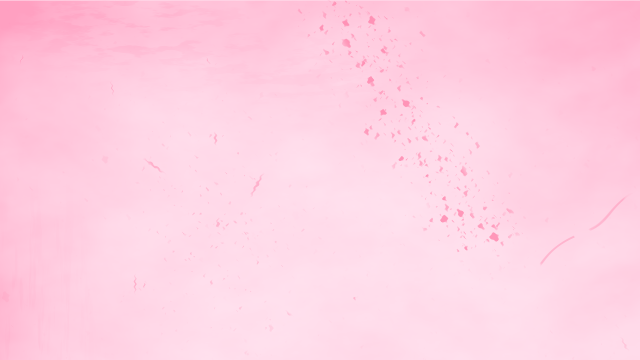
Write a Shadertoy shader that draws this texture.

```glsl
const vec3 PALE = vec3(1.0, 0.872, 0.926);
const vec3 ROSE = vec3(1.0, 0.65, 0.773);
const vec3 SPECK = vec3(1.0, 0.50, 0.66);

vec2 hash2(vec2 c) {
    vec3 q = fract(c.xyx * vec3(0.1031, 0.1030, 0.0973));
    q += dot(q, q.yzx + 33.33);
    return fract((q.xx + q.yz) * q.zy);
}

mat2 rotation(float angle) {
    float c = cos(angle), s = sin(angle);
    return mat2(c, s, -s, c);
}

// Cellular noise with blended cell borders
float softCells(vec2 p) {
    vec2 cell = floor(p);
    float sum = 0.0, total = 0.0;
    for (int j = -1; j <= 1; j++)
    for (int i = -1; i <= 1; i++) {
        vec2 id = cell + vec2(i, j);
        vec2 d = id + 0.2 + 0.6 * hash2(id) - p;
        float weight = exp(-5.0 * dot(d, d));
        sum += weight * hash2(id + 71.0).x;
        total += weight;
    }
    return sum / total;
}

float layeredCells(vec2 p) {
    float sum = 0.0, gain = 0.5;
    for (int i = 0; i < 4; i++) {
        sum += gain * softCells(p);
        p = rotation(0.5) * p * 2.1 + 17.0;
        gain *= 0.5;
    }
    return sum / 0.9375;
}

// Scattered oval flecks; share sets how many cells hold one
float flecks(vec2 p, float size, float radius, float aspect, float share) {
    vec2 cell = floor(p / size);
    float ink = 0.0;
    for (int j = -1; j <= 1; j++)
    for (int i = -1; i <= 1; i++) {
        vec2 id = cell + vec2(i, j);
        vec2 shape = hash2(id + 31.0);
        vec2 chance = hash2(id + 97.0);
        vec2 d = rotation(1.6 * shape.y - 1.1) * (p - (id + hash2(id)) * size);
        d.y /= 1.0 + (aspect - 1.0) * chance.y;
        float r = radius * (0.35 + 0.65 * shape.x * shape.x);
        float body = 1.0 - smoothstep(r - 0.002, r + 0.002, length(d));
        ink = max(ink, body * smoothstep(chance.x, chance.x + 0.15, share));
    }
    return ink;
}

float segmentDistance(vec2 p, vec2 a, vec2 b) {
    vec2 ab = b - a;
    return length(p - a - ab * clamp(dot(p - a, ab) / dot(ab, ab), 0.0, 1.0));
}

float glow(vec2 p, vec2 center, vec2 spread) {
    vec2 d = (p - center) / spread;
    return exp(-dot(d, d));
}

// Broad shading: deep left edge, top and right side
float shading(vec2 p) {
    float tone = 0.06 + 0.55 * exp(-p.x / 0.2);
    tone += 0.38 * smoothstep(0.5, 1.05, p.y);
    tone += 0.36 * smoothstep(1.2, 1.8, p.x) * smoothstep(0.0, 0.6, p.y);
    return tone - 0.10 * glow(p, vec2(1.33, 0.68), vec2(0.16, 0.14));
}

void mainImage(out vec4 fragColor, in vec2 fragCoord) {
    vec2 p = fragCoord / iResolution.y;
    p.x *= 1.7778 * iResolution.y / iResolution.x;

    // Clouded plaster
    float tone = shading(p);
    vec2 drift = 0.04 * sin(p.yx * vec2(9.0, 7.0) + vec2(1.0, 4.0));
    float cloud = layeredCells((p + drift) * vec2(3.2, 4.6) + 5.0) - 0.5;
    tone += cloud * (0.28 + 0.6 * tone);
    tone += 0.06 * (layeredCells(p * vec2(22.0, 38.0)) - 0.5);

    // Brushed streaks near the top, upright fibres at the lower left
    float brushed = glow(p, vec2(0.36, 0.93), vec2(0.28, 0.11))
                  + 0.4 * glow(p, vec2(0.85, 0.8), vec2(0.35, 0.12));
    tone += 0.20 * brushed * smoothstep(0.52, 0.72, layeredCells(p * vec2(16.0, 55.0)));
    float fibrous = glow(p, vec2(0.1, 0.1), vec2(0.14, 0.3));
    tone += 0.10 * fibrous * smoothstep(0.55, 0.75, layeredCells(p * vec2(60.0, 6.0)));

    // Specks gather in a slanted band
    float bandDistance = segmentDistance(p, vec2(0.97, 0.95), vec2(1.32, 0.38));
    float band = exp(-bandDistance * bandDistance / 0.009);
    float loose = glow(p, vec2(0.62, 0.35), vec2(0.2, 0.32));
    vec2 ragged = p + 0.0018 * sin(p.yx * vec2(410.0, 370.0));
    float ink = 0.75 * flecks(ragged, 0.05, 0.0105, 1.9, 0.04 + 0.50 * band);
    ink = max(ink, 0.55 * flecks(ragged + 3.0, 0.022, 0.005, 2.2,
                                 0.03 + 0.42 * band + 0.08 * loose));
    ink = max(ink, 0.35 * flecks(ragged + 7.0, 0.014, 0.003, 2.0,
                                 0.05 + 0.35 * band + 0.12 * loose));

    // Short scratches and one long diagonal crack
    ink = max(ink, 0.45 * flecks(ragged + 11.0, 0.17, 0.0035, 9.0, 0.28));
    vec2 bent = p + 0.008 * sin(p.yx * vec2(47.0, 31.0));
    float crack = segmentDistance(bent, vec2(1.46, 0.24), vec2(1.80, 0.49));
    ink = max(ink, 0.38 * smoothstep(0.005, 0.001, crack)
                  * smoothstep(0.35, 0.6, softCells(p * 30.0)));

    vec3 color = mix(PALE, ROSE, clamp(tone, -0.05, 1.1));
    color = mix(color, SPECK, ink);
    color = mix(color, PALE, 0.6 * smoothstep(0.996, 0.999, p.y));
    fragColor = vec4(clamp(color, 0.0, 1.0), 1.0);
}
```
